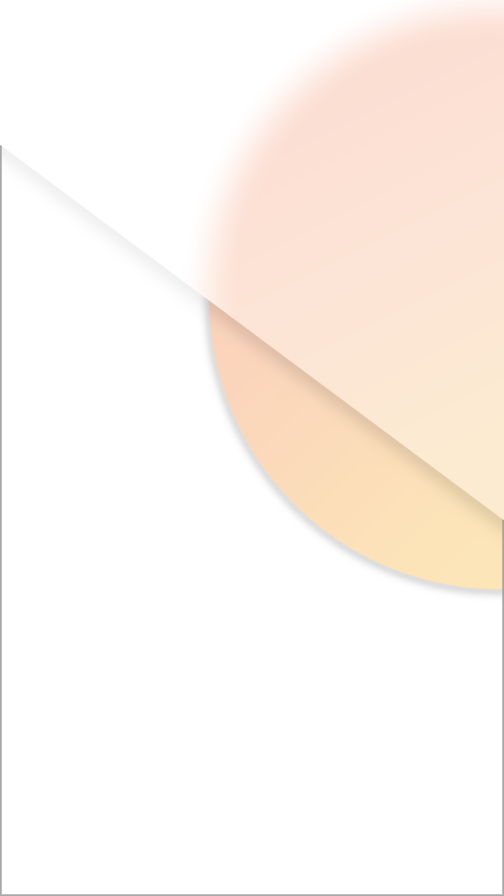
A WebGL 2 fragment shader for this background:

```glsl
#version 300 es
precision highp float;
// A peach disc half hidden behind a slanted frosted pane, above a thinly framed white sheet.
uniform vec2 u_resolution;
out vec4 fragColor;

// Lengths are in canvas heights
const vec2 DISC_CENTER = vec2(0.5573, 0.6667);
const float DISC_RADIUS = 0.3242;
const float FROST_BLUR = 0.034;
const vec2 SLANT_START = vec2(0.0, 0.8385);
const vec2 SLANT_END = vec2(0.5625, 0.4193);
const float FRAME_WIDTH = 0.00195;

const vec2 DISC_RAMP_DIR = vec2(0.707, -0.707);
const vec2 FROST_RAMP_DIR = vec2(0.45, -0.89);
const vec3 WHITE = vec3(1.0);
const vec3 DISC_PEACH = vec3(0.984, 0.825, 0.735);
const vec3 DISC_GOLD = vec3(0.988, 0.902, 0.72);
const vec3 FROST_PINK = vec3(0.988, 0.872, 0.828);
const vec3 FROST_PEACH = vec3(0.990, 0.895, 0.838);
const vec3 FROST_CREAM = vec3(0.990, 0.922, 0.82);
const vec3 FRAME_GRAY = vec3(0.60);

const float DISC_SHADOW = 0.13;
const float DISC_SHADOW_SIZE = 0.0065;
const vec2 DISC_SHADOW_SHIFT = vec2(0.0, -0.002);
const float PANE_SHADOW_ON_DISC = 0.10;
const float PANE_SHADOW_ON_SHEET = 0.055;
const float PANE_SHADOW_SIZE = 0.014;

float discDistance(vec2 p) {
    return length(p - DISC_CENTER) - DISC_RADIUS;
}

// Signed distance to the slanted edge, positive on the pane
float slantDistance(vec2 p) {
    vec2 along = normalize(SLANT_END - SLANT_START);
    return dot(p - SLANT_START, vec2(-along.y, along.x));
}

// Coverage of the inside of a shape, softened over one pixel
float cover(float d, float pixel) {
    return clamp(0.5 - d / pixel, 0.0, 1.0);
}

// Shadow that decays smoothly with distance
float falloff(float d, float size) {
    float k = max(d, 0.0) / size;
    return exp(-k * k);
}

// Sheet below the slant: sharp disc, its shadow and the shadow of the pane
vec3 sheetColor(vec2 p, float slant, float pixel) {
    float disc = cover(discDistance(p), pixel);
    float ramp = smoothstep(-0.34, 0.18, dot(p, DISC_RAMP_DIR));
    float rim = falloff(discDistance(p - DISC_SHADOW_SHIFT), DISC_SHADOW_SIZE);
    vec3 color = WHITE * (1.0 - DISC_SHADOW * rim);
    color = mix(color, mix(DISC_PEACH, DISC_GOLD, ramp), disc);
    float strength = mix(PANE_SHADOW_ON_SHEET, PANE_SHADOW_ON_DISC, disc);
    return color * (1.0 - strength * falloff(-slant, PANE_SHADOW_SIZE));
}

// Pane above the slant: the disc seen blurred and pale
vec3 paneColor(vec2 p) {
    float t = dot(p, FROST_RAMP_DIR);
    vec3 tint = mix(FROST_PINK, FROST_PEACH, smoothstep(-0.66, -0.42, t));
    tint = mix(tint, FROST_CREAM, smoothstep(-0.46, -0.17, t));
    float glow = 1.0 - smoothstep(-FROST_BLUR, FROST_BLUR, discDistance(p));
    return mix(WHITE, tint, glow);
}

void main() {
    float pixel = 1.0 / u_resolution.y;
    vec2 p = gl_FragCoord.xy * pixel;
    float width = u_resolution.x * pixel;
    float slant = slantDistance(p);

    // Thin frame on the sides and foot of the sheet
    float border = min(min(p.x, width - p.x), p.y);
    vec3 sheet = sheetColor(p, slant, pixel);
    sheet = mix(sheet, FRAME_GRAY, cover(border - FRAME_WIDTH, pixel) * 0.85);

    vec3 color = mix(paneColor(p), sheet, cover(slant, pixel));
    fragColor = vec4(color, 1.0);
}
```
